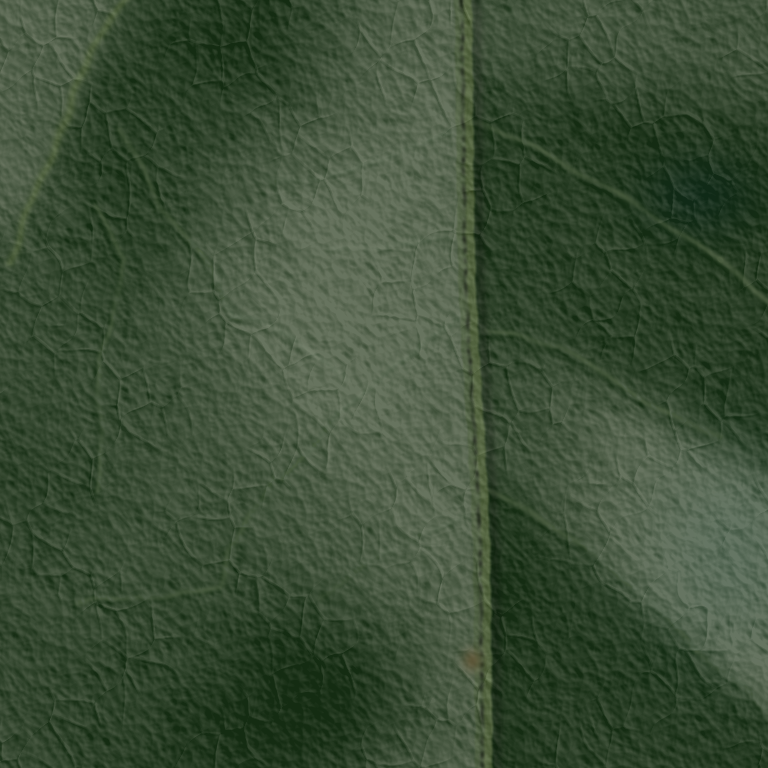
A WebGL 1 fragment shader for this texture:

```glsl
precision highp float;
// A close view of a dark green leaf with a pale upright midrib and side veins.
// Soft blobs set the sheen, polyline distances draw the veins, and the
// embossed skin is lit from the slope of layered cellular noise.

uniform vec2 u_resolution;

vec2 hash2(vec2 p) {
  vec3 q = fract(p.xyx * vec3(.1031, .1030, .0973));
  q += dot(q, q.yzx + 33.33);
  return fract((q.xx + q.yz) * q.zy);
}

// Distances to the nearest and second nearest cell centres
vec2 cells(vec2 p) {
  vec2 id = floor(p), f = fract(p), d = vec2(8.0);
  for (int j = -1; j <= 1; j++) {
    for (int i = -1; i <= 1; i++) {
      vec2 o = vec2(float(i), float(j));
      float r = length(o + hash2(id + o + 150.0) - f);
      d = r < d.x ? vec2(r, d.x) : vec2(d.x, min(d.y, r));
    }
  }
  return d;
}

vec2 wobble(vec2 p) {
  return sin(p.yx * vec2(43, 37) + 2.0 * sin(p * 29.0)) * .6
       + sin(p.yx * vec2(97, 113) + p * 41.0) * .3;
}

float blob(vec2 p, vec2 center, vec2 radius) {
  vec2 q = (p - center) / radius;
  return exp(-dot(q, q));
}

float segment(vec2 p, vec2 a, vec2 b) {
  vec2 d = b - a;
  return length(p - a - d * clamp(dot(p - a, d) / dot(d, d), 0.0, 1.0));
}

// Soft line through four points, held as two pairs
float vein(vec2 p, vec4 a, vec4 b) {
  float r = min(segment(p, a.xy, a.zw), min(segment(p, a.zw, b.xy), segment(p, b.xy, b.zw)));
  return exp(-pow(r / .0038, 2.0));
}

vec2 diagonal(vec2 p) {
  return vec2(p.x + p.y, p.x - p.y) * .707;
}

// Skin height: blisters stretched along the falling diagonal, grain, veinlets
float relief(vec2 p) {
  vec2 q = p + .003 * wobble(p);
  float blister = cells(diagonal(q) * vec2(62, 45)).x;
  float grain = cells(diagonal(q) * vec2(125, 100) + 7.0).x;
  vec2 net = cells((q + .009 * wobble(p.yx + .3)) * vec2(24, 19) + 3.0);
  float broken = smoothstep(-.4, .5, wobble(p * .7 + 2.0).y);
  return .85 * blister + .5 * grain + .7 * broken * exp(-9.0 * (net.y - net.x));
}

float sideVeins(vec2 p) {
  vec2 q = p + .004 * wobble(p);
  float v = .8 * vein(q, vec4(.62, .841, .729, .79), vec4(.827, .733, .937, .661));
  v += .8 * vein(q, vec4(.937, .661, .97, .635), vec4(1, .603, 1.03, .57));
  v += .75 * vein(q, vec4(.63, .57, .73, .55), vec4(.84, .479, .94, .43));
  v += .7 * vein(q, vec4(.635, .362, .73, .31), vec4(.833, .232, .91, .155));
  v += .6 * vein(q, vec4(.91, .155, .95, .12), vec4(1, .075, 1.03, .05));
  v += .8 * vein(q, vec4(.605, .596, .495, .512), vec4(.417, .434, .37, .375));
  v += .9 * vein(q, vec4(.26, .67, .306, .59), vec4(.378, .564, .45, .505));
  v += .6 * vein(q, vec4(.6, .69, .53, .685), vec4(.48, .678, .43, .675));
  v += .6 * vein(q, vec4(.59, .83, .495, .79), vec4(.42, .77, .35, .765));
  v += .7 * vein(q, vec4(.156, .83, .19, .78), vec4(.205, .73, .26, .67));
  v += .65 * vein(q, vec4(.124, .73, .165, .665), vec4(.13, .53, .13, .36));
  v += .7 * vein(q, vec4(.1, .215, .286, .232), vec4(.3, .285, .36, .375));
  v += .5 * vein(q, vec4(.625, .335, .56, .31), vec4(.48, .27, .42, .22));
  return v * (.8 + .3 * wobble(p * 1.3).y);
}

// Broad light and shade on each half of the blade
float sheen(vec2 p, float ribX) {
  float left = .5 + .45 * smoothstep(.28, .58, p.x + .08 * sin(p.y * 6.0 - 2.2));
  left += .24 * blob(p, vec2(.38, .6), vec2(.15, .22));
  left -= .42 * blob(p, vec2(.31, .94), vec2(.13, .13));
  left -= .3 * blob(p, vec2(.16, .75), vec2(.09, .16));
  left -= .52 * blob(p, vec2(.42, .09), vec2(.16, .12));
  left -= .25 * blob(p, vec2(.2, 0), vec2(.25, .16));
  left -= .18 * blob(p, vec2(.02, .38), vec2(.12, .16));
  float veinX = .013 + .43 * (p.y - .66);
  left += .35 * smoothstep(.015, -.025, p.x - veinX) * smoothstep(.64, .78, p.y);

  float right = .2 + .42 * smoothstep(.83, .97, p.y + .07 * (p.x - .62));
  right -= .2 * blob(p, vec2(.9, .75), vec2(.12, .07));
  right += .07 * blob(p, vec2(.75, .65), vec2(.12, .1));
  float upper = .56 - .5 * (p.x - .63);
  float lower = .39 - .85 * (p.x - .63);
  float patchMask = smoothstep(.08, -.06, p.y - upper) * smoothstep(-.05, .05, p.y - lower);
  right += patchMask * mix(.28, .84, smoothstep(.64, .88, p.x));
  right -= .14 * blob(p, vec2(.66, .18), vec2(.05, .16));
  return mix(left, right, smoothstep(-.004, .004, p.x - ribX));
}

void main() {
  vec2 p = gl_FragCoord.xy / u_resolution;
  float ribX = .605 + .016 * (1.0 - smoothstep(.25, .7, p.y)) + .011 * (1.0 - p.y);
  float x = p.x - ribX + .0006 * sin(p.y * 83.0) + .0005 * sin(p.y * 210.0);
  vec2 toLight = vec2(.0024, .0028);

  // Blade tone: lit slopes, scattered dark pits, shadows beside veins
  float slope = relief(p) - relief(p + toLight);
  float pits = smoothstep(.38, .08, cells(diagonal(p) * vec2(70, 38) + 21.0).x);
  pits *= smoothstep(.3, .75, cells(p * 17.0 + 5.0).x);
  float tone = sheen(p, ribX) + .72 * clamp(slope, -.5, .45) - .28 * pits + .03;
  tone += .05 * wobble(p * .6).x - .32 * sideVeins(p + toLight * 1.8);
  vec3 color = mix(vec3(.105, .195, .095), vec3(.355, .41, .325), clamp(tone, -.1, 1.2));
  color += vec3(-.01, .01, .022) * blob(p, vec2(.96, .28), vec2(.12, .14));
  color += vec3(-.02, -.01, .018) * blob(p, vec2(.91, .745), vec2(.07, .05));

  // Side veins and the greener vein at the upper left
  color = mix(color, max(color + .07, vec3(.33, .4, .28)), .8 * min(sideVeins(p), 1.0));
  float corner = vein(p * .7 + .003 * wobble(p), vec4(.119, .707, .087, .658), vec4(.036, .536, .009, .462));
  color = mix(color, vec3(.34, .41, .26) + .15 * slope, .7 * corner);

  // Midrib: shaded flank, faint left border, pale ribbon, uneven groove
  color *= 1.0 - .2 * exp(-pow((x - .016) / .007, 2.0));
  float border = smoothstep(.004, 0.0, abs(x + .007) - .004);
  float ribbon = smoothstep(.005, 0.0, abs(x - .004) - .003);
  color = mix(color, vec3(.31, .38, .25) + .15 * slope, .6 * border);
  color = mix(color, vec3(.355, .42, .27) + .15 * slope, .85 * ribbon);
  float beads = .5 + .3 * sin(p.y * 290.0 + 4.0 * sin(p.y * 47.0)) + .2 * sin(p.y * 121.0);
  color *= 1.0 - .45 * beads * exp(-pow((x + .0035) / .003, 2.0));
  color = mix(color, vec3(.4, .34, .21), .7 * blob(p, vec2(.615, .14), vec2(.012, .014)));

  gl_FragColor = vec4(color, 1.0);
}
```
